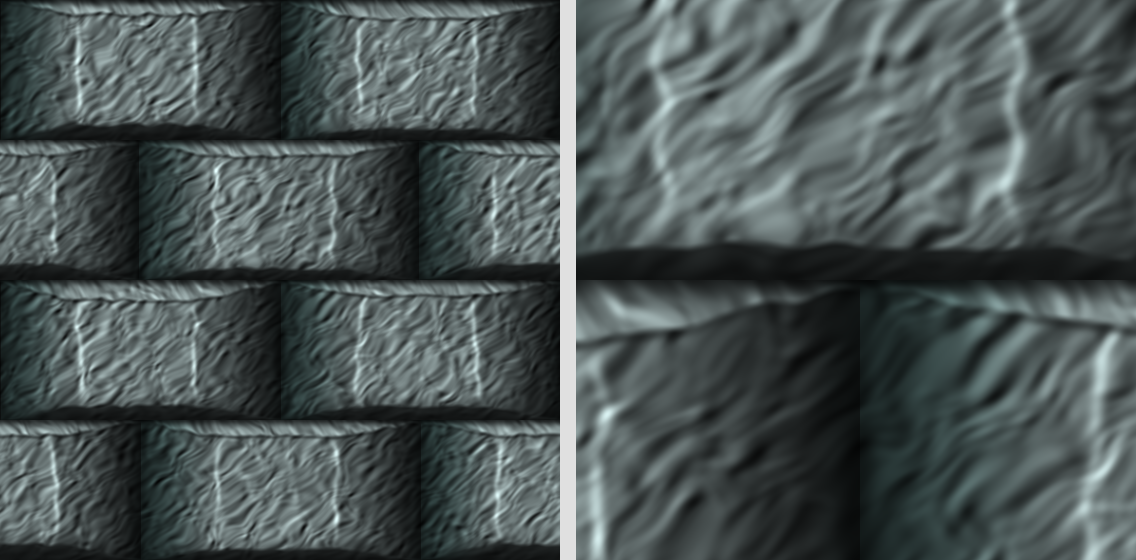
Left: the whole. Right: its middle third, enlarged.
This texture is drawn by a Shadertoy shader. Its source:

```glsl
// Rough stone blocks in running bond, two across and four down, each with a
// flat front between two angled sides, a lit top bevel and a shadowed lower lip.
// Block shading is built per cell; a diagonal embossed noise adds the grain.

const vec2  BLOCKS       = vec2(2.0, 4.0);    // repeats across and down
const vec2  RIDGES       = vec2(0.275, 0.695);// ridge places along a block
const float RIDGE_WIDTH  = 0.010;
const float RIDGE_GLOW   = 0.30;
const float TOP_DROP     = 0.105;             // bevel depth at the front
const float LIP_RISE     = 0.095;             // lip depth at the front
const float GRAIN_ANGLE  = 0.72;
const vec2  GRAIN_SCALE  = vec2(42.0, 100.0); // along and across the grain
const float GRAIN_DEPTH  = 1.25;
const vec3  STONE_TINT   = vec3(0.93, 1.035, 1.035);
const vec3  SHADOW_TINT  = vec3(0.72, 1.08, 1.06);

float hash(vec2 p) {
    vec3 q = fract(p.xyx * vec3(0.1031, 0.1030, 0.0973));
    q += dot(q, q.yzx + 33.33);
    return fract((q.x + q.y) * q.z);
}

float noise(vec2 p) {
    vec2 i = floor(p), f = fract(p);
    f = f * f * (3.0 - 2.0 * f);
    return mix(mix(hash(i), hash(i + vec2(1, 0)), f.x),
               mix(hash(i + vec2(0, 1)), hash(i + vec2(1, 1)), f.x), f.y);
}

float grainHeight(vec2 q) {
    return 0.68 * noise(q) + 0.32 * noise(q * vec2(1.7, 1.9) + 17.3);
}

// Slope of the grain as seen by a light from the upper left.
float emboss(vec2 p, float angle) {
    vec2 along = vec2(cos(angle), sin(angle));
    vec2 q = vec2(dot(p, along), dot(p, vec2(-along.y, along.x))) * GRAIN_SCALE;
    q += 1.3 * vec2(noise(p * 30.0), noise(p * 30.0 + 51.0));
    return grainHeight(q) - grainHeight(q + vec2(-0.25, 0.65));
}

float line(float d, float width) {
    return exp(-d * d / (width * width));
}

void mainImage(out vec4 fragColor, in vec2 fragCoord) {
    vec2 p = fragCoord / iResolution.y;
    float pixel = 1.0 / iResolution.y;

    // Block cell: u runs left to right, v runs top to bottom
    vec2 g = vec2(p.x, 1.0 - p.y) * BLOCKS;
    float row = floor(g.y);
    g.x += 0.5 * mod(row, 2.0) + 0.018 * (hash(vec2(row, 7.0)) - 0.5);
    vec2 id = vec2(mod(floor(g.x), BLOCKS.x), row);
    float u = fract(g.x), v = fract(g.y);
    float seedA = hash(id + 3.1), seedB = hash(id + 19.7);

    // Ridges wander and lean a little on every block
    float wander = 0.022 * (noise(vec2(p.y * 38.0, id.x * 9.0 + row)) - 0.5);
    float leftRidge = RIDGES.x + wander + 0.03 * (seedA - 0.5) * (v - 0.5);
    float rightRidge = RIDGES.y - wander + 0.04 * (seedB - 0.3) * (v - 0.5);

    // Front face outline bows inward between the ridges
    float bulge = smoothstep(-0.04, RIDGES.x + 0.02, u)
                * (1.0 - smoothstep(RIDGES.y - 0.02, 1.04, u));
    float chip = 0.022 * (noise(vec2(p.x * 45.0, row * 5.0)) - 0.5);
    float top = 0.015 + (TOP_DROP + 0.05 * (seedA - 0.5)) * bulge + chip;
    float bottom = 1.0 - (LIP_RISE + 0.05 * (seedB - 0.5)) * bulge - chip * bulge;

    // Base light on the left side, front and right side
    float leftLight = mix(0.16, 0.39, smoothstep(0.0, RIDGES.x, u));
    float frontLight = mix(0.45, 0.42, smoothstep(RIDGES.x, RIDGES.y, u));
    float rightLight = mix(0.33, 0.09, smoothstep(RIDGES.y + 0.03, 1.0, u));
    float soft = 0.008 + pixel * BLOCKS.x;
    float light = mix(leftLight, frontLight, smoothstep(-soft, soft, u - leftRidge));
    light = mix(light, rightLight, smoothstep(-soft, soft, u - rightRidge));
    light *= 0.95 + 0.12 * noise(p * 14.0);
    light *= 1.0 - 0.25 * smoothstep(bottom - 0.10, bottom, v);
    light *= 1.0 + GRAIN_DEPTH * emboss(p, GRAIN_ANGLE);

    // Worn bright ridges
    float inside = smoothstep(top + 0.01, top + 0.10, v)
                 * (1.0 - smoothstep(bottom - 0.15, bottom - 0.02, v));
    float wear = 0.45 + 0.9 * noise(vec2(u * 6.0, p.y * 65.0) + id * 13.0);
    float ridge = line(u - leftRidge, RIDGE_WIDTH) + line(u - rightRidge, RIDGE_WIDTH);
    light += RIDGE_GLOW * ridge * inside * wear;

    // Top bevel, dark crease and lower lip
    float edge = 0.010 + pixel * BLOCKS.y;
    float bevel = mix(0.20, 0.50, bulge) * mix(0.75, 1.15, smoothstep(0.0, top, v));
    bevel *= 1.0 + 0.8 * emboss(p + 0.37, -0.9);
    light = mix(bevel, light, smoothstep(-edge, edge, v - top));
    light *= 1.0 - 0.40 * line(v - top - 0.012, 0.014) * bulge;
    float lip = 0.12 * (1.0 + 0.7 * emboss(p + 0.71, 0.3));
    lip *= mix(1.0, 0.6, smoothstep(bottom, 1.0, v));
    light = mix(light, lip, smoothstep(-edge, edge, v - bottom));

    // Shade under the row above and in the upright joints
    light *= mix(0.28, 1.0, smoothstep(-0.015, 0.06, v));
    light *= 1.0 - 0.35 * line(min(u, 1.0 - u), 0.025);

    // Cool tint gathers on the side turned to the left joint
    float cool = 0.75 * (1.0 - smoothstep(0.0, 0.27, u)) + 0.35 * smoothstep(0.93, 1.0, u);
    vec3 color = light * mix(STONE_TINT, SHADOW_TINT, cool);
    fragColor = vec4(clamp(color, 0.0, 1.0), 1.0);
}
```
